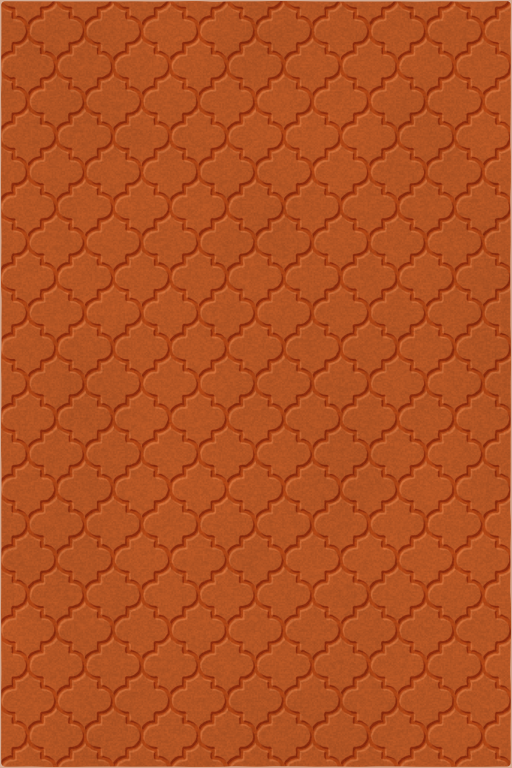
Give the GLSL for this pattern, as a Shadertoy shader.

```glsl
const float REPEATS_ACROSS = 9.0;
const float CELL_HEIGHT = 1.239;      // one cell is 1 wide
const float LOBE_RADIUS = 0.236;
const float FLOOR_HALF_WIDTH = 0.016; // flat bottom of the groove
const float WALL_WIDTH = 0.036;
const float WOBBLE = 0.012;
const float BORDER_WIDTH = 0.0026;    // of the canvas width
const float CORNER_RADIUS = 0.010;
const float GRAIN = 0.15;
const float PATCHINESS = 0.055;
const vec2 LIGHT_DIR = vec2(-0.6, 0.8);

const vec3 FACE = vec3(0.70, 0.33, 0.14);
const vec3 GROOVE = vec3(0.67, 0.265, 0.08);
const vec3 SHADOW = vec3(0.54, 0.165, 0.05);
const vec3 HIGHLIGHT = vec3(0.83, 0.46, 0.25);
const vec3 BORDER = vec3(0.83, 0.67, 0.58);

float hash(vec2 p) {
    p = fract(p * vec2(0.1031, 0.1137));
    p += dot(p, p.yx + 33.33);
    return fract((p.x + p.y) * p.x * 17.3);
}

float noise(vec2 p) {
    vec2 i = floor(p), f = fract(p);
    f = f * f * (3.0 - 2.0 * f);
    return mix(mix(hash(i), hash(i + vec2(1, 0)), f.x),
               mix(hash(i + vec2(0, 1)), hash(i + vec2(1, 1)), f.x), f.y);
}

float segment(vec2 p, vec2 a, vec2 b) {
    vec2 ab = b - a;
    return length(p - a - ab * clamp(dot(p - a, ab) / dot(ab, ab), 0.0, 1.0));
}

// Distance to the trellis line; lobe tips meet at the origin
float trellis(vec2 p) {
    vec2 cell = vec2(1.0, CELL_HEIGHT);
    vec2 q = abs(mod(p, cell) - vec2(0.5, 0.5 * CELL_HEIGHT));
    q.y = 0.5 * CELL_HEIGHT - q.y;

    // Each quarter is unchanged by a half turn about its middle
    vec2 r = q - 0.25 * cell;
    if (r.y > 0.0) r = -r;

    float stepHalf = 0.25 * CELL_HEIGHT - LOBE_RADIUS;
    vec2 centre = vec2(0.25 - LOBE_RADIUS, -0.25 * CELL_HEIGHT);
    vec2 notch = vec2(0.0, -stepHalf);
    float d = min(segment(r, vec2(0.0), notch),
                  segment(r, notch, vec2(centre.x, -stepHalf)));
    vec2 fromCentre = r - centre;
    if (fromCentre.x > 0.0)
        d = min(d, abs(length(fromCentre) - LOBE_RADIUS));
    return d;
}

// Pile height: 0 in the groove, 1 on the face
float pileHeight(vec2 p, float pixel) {
    float wall = max(WALL_WIDTH, pixel);
    return smoothstep(FLOOR_HALF_WIDTH, FLOOR_HALF_WIDTH + wall, trellis(p));
}

void mainImage(out vec4 fragColor, in vec2 fragCoord) {
    vec2 uv = (fragCoord - 0.5 * iResolution.xy) / iResolution.x;
    float pixel = REPEATS_ACROSS / iResolution.x;

    // Slightly uneven carved edges
    vec2 p = uv * REPEATS_ACROSS;
    vec2 fuzz = vec2(noise(uv * 150.0 + 70.0), noise(uv * 150.0 + 190.0));
    p += WOBBLE * (fuzz - 0.5);

    // Groove with one lit and one shaded wall
    float height = pileHeight(p, pixel);
    vec2 toLight = LIGHT_DIR * 0.02;
    float lit = pileHeight(p - toLight, pixel) - pileHeight(p + toLight, pixel);
    vec3 color = mix(GROOVE, FACE, height);
    color = mix(color, HIGHLIGHT, 0.75 * clamp(lit, 0.0, 1.0));
    color = mix(color, SHADOW, clamp(-1.2 * lit, 0.0, 1.0));

    // Pile grain, short horizontal fibres and broad patches
    float grain = 0.65 * noise(uv * 342.0 + 400.0)
                + 0.35 * noise(uv * vec2(130.0, 300.0) + 900.0) - 0.5;
    float patches = 0.65 * noise(uv * 6.0 + 50.0)
                  + 0.35 * noise(uv * 19.0 + 120.0) - 0.5;
    color *= 1.0 + GRAIN * grain + PATCHINESS * patches;

    // Pale worn border with rounded corners
    vec2 halfSize = 0.5 * iResolution.xy / iResolution.x;
    vec2 corner = abs(uv) - halfSize + CORNER_RADIUS;
    float inset = CORNER_RADIUS - length(max(corner, 0.0))
                - min(max(corner.x, corner.y), 0.0);
    float width = BORDER_WIDTH * (0.7 + 0.6 * noise(uv * 25.0 + 30.0));
    float soft = max(0.0012, 0.5 / iResolution.x);
    color = mix(BORDER, color, smoothstep(width - soft, width + soft, inset));

    fragColor = vec4(color, 1.0);
}
```
